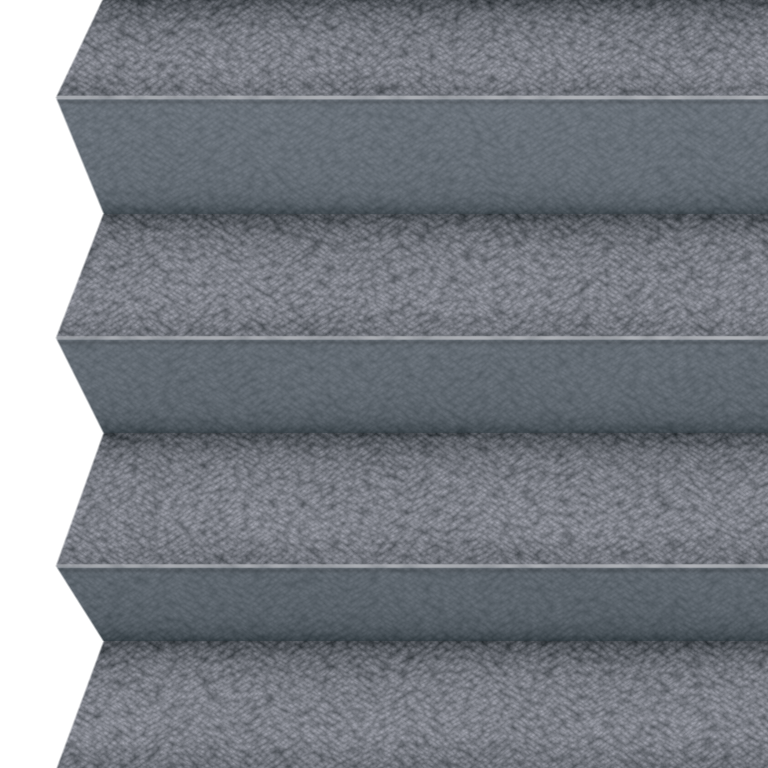
A Shadertoy shader for this texture:

```glsl
#define PLEATS 4
#define VALLEYS vec4(-0.003, 0.281, 0.0025, -0.0033)
#define RIDGES vec4(0.127, 0.313, -0.008, -0.0025)
#define EDGE_OUT 0.073
#define EDGE_IN 0.135
#define DARK vec3(0.23, 0.25, 0.27)
#define LIGHT vec3(0.545, 0.555, 0.59)
#define THREAD vec3(0.69, 0.70, 0.72)
#define THREAD_HALF 0.0024
#define STRAND vec2(62.0, 185.0)
#define TILT 0.55

// Fold height: start, step, and two terms of uneven spacing
float foldAt(vec4 c, float k) {
    return c.x + k * (c.y + (k - 1.0) * (c.z + (k - 2.0) * c.w));
}

vec2 hash2(vec2 p) {
    vec3 q = fract(p.xyx * vec3(0.1031, 0.1030, 0.0973));
    q += dot(q, q.yzx + 33.33);
    return fract((q.xx + q.yz) * q.zy);
}

// Cellular noise: distance to the nearest scattered point
float cellular(vec2 p) {
    vec2 cell = floor(p), f = p - cell;
    float nearest = 2.0;
    for (int j = -1; j <= 1; j++)
        for (int i = -1; i <= 1; i++) {
            vec2 o = vec2(i, j);
            vec2 d = o + hash2(cell + o + 50.0) - f;
            nearest = min(nearest, dot(d, d));
        }
    return sqrt(nearest);
}

// Cells stretched into short slanted strands
float strands(vec2 p, float angle) {
    float c = cos(angle), s = sin(angle);
    return 0.45 - cellular(mat2(c, -s, s, c) * p * STRAND);
}

// Slow unevenness from layered sines
float mottle(vec2 p) {
    return sin(p.x * 17.0 + 3.0 * sin(p.y * 13.0)) * 0.5
         + sin(p.x * 41.0 - p.y * 57.0 + 2.0 * sin(p.x * 23.0)) * 0.3
         + sin(p.x * 89.0 + p.y * 103.0) * 0.2;
}

void mainImage(out vec4 fragColor, in vec2 fragCoord) {
    vec2 p = fragCoord / iResolution.xy;
    p.y = 1.0 - p.y;
    float px = 1.0 / iResolution.y;

    // Find the pleat holding this height
    float row = 0.0;
    for (int i = 1; i < PLEATS; i++)
        row += step(foldAt(VALLEYS, float(i)), p.y);
    float top = foldAt(VALLEYS, row);
    float ridge = foldAt(RIDGES, row);
    float bottom = foldAt(VALLEYS, row + 1.0);
    float front = (p.y - top) / (ridge - top);
    float back = (p.y - ridge) / (bottom - ridge);
    float below = smoothstep(-px, px, p.y - ridge);

    // Shading of the lit upper face and the shaded lower face
    float wave = mottle(p);
    float lit = 0.10 + 0.71 * (1.0 - exp(-(p.y - top) / 0.026))
              - 0.20 * smoothstep(0.70, 1.0, front) + 0.035 * wave;
    float shaded = 0.62 - 0.07 * row - 0.07 * back
                 - 0.46 * exp(-max(bottom - p.y, 0.0) / 0.014) + 0.02 * wave;
    float tone = mix(lit, shaded, below);

    // Woven relief, stronger on the lit face
    float lean = 0.5 + 0.3 * mottle(p.yx * 1.7 + 4.0);
    float weave = mix(strands(p, TILT), strands(p + 0.37, -TILT), lean);
    weave += 0.3 * (0.45 - cellular(p * 210.0));
    tone += weave * mix(0.95, 0.36, below);
    vec3 color = mix(DARK, LIGHT, tone);
    color += below * vec3(-0.015, 0.002, 0.006);

    // Pale thread along the ridge with a thin shadow under it
    float d = p.y - ridge;
    float seam = exp(-pow((d - 0.006) / 0.003, 2.0));
    color *= 1.0 - 0.13 * seam;
    float thread = 1.0 - smoothstep(-px, px, abs(d) - THREAD_HALF);
    float glint = 0.72 + 0.15 * p.x
                + 0.13 * sin(p.x * 93.0 + row * 2.0 + 2.0 * sin(p.x * 37.0));
    color = mix(color, THREAD, thread * glint);

    // Zigzag side edge against white
    float edge = mix(mix(EDGE_IN, EDGE_OUT, front), mix(EDGE_OUT, EDGE_IN, back), below);
    float soft = max(px, 0.0018);
    float cover = smoothstep(-soft, soft, (p.x - edge) * 0.9);
    fragColor = vec4(mix(vec3(1.0), clamp(color, 0.0, 1.0), cover), 1.0);
}
```
